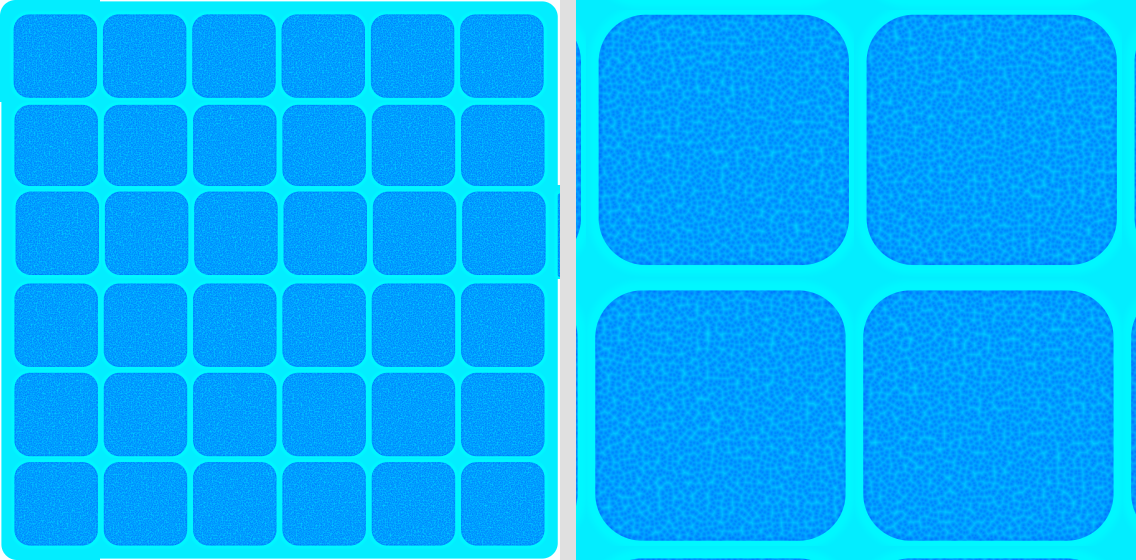
Left, the full canvas; right, a detail of the centre.
A WebGL 1 fragment shader for this pattern:

```glsl
precision highp float;
// Six by six grid of grainy blue rounded tiles in a bright cyan frame.

uniform vec2 u_resolution;

const float COUNT = 6.0;
const float PITCH = 0.1595;
const float FIRST_CENTER = 0.1003;
const float TILE_HALF = 0.0745;
const float TILE_RADIUS = 0.028;
const float FRAME_RADIUS = 0.028;
const float GRAIN_CELLS = 340.0;

const vec3 WHITE = vec3(0.98, 0.995, 1.0);
const vec3 CYAN = vec3(0.01, 0.93, 1.0);
const vec3 CYAN_GLOW = vec3(0.0, 0.97, 1.0);
const vec3 BLUE = vec3(0.0, 0.635, 1.0);

vec2 hash2(vec2 cell) {
  vec3 q = fract(cell.xyx * vec3(0.1031, 0.1030, 0.0973));
  q += dot(q, q.yzx + 33.33);
  return fract((q.xx + q.yz) * q.zy);
}

// Distance to the nearest scattered point, in cell units.
float cellular(vec2 p) {
  vec2 cell = floor(p);
  vec2 local = fract(p);
  float nearest = 2.0;
  for (int y = -1; y <= 1; y++) {
    for (int x = -1; x <= 1; x++) {
      vec2 offset = vec2(float(x), float(y));
      vec2 point = offset + hash2(cell + offset);
      nearest = min(nearest, length(point - local));
    }
  }
  return nearest;
}

float roundedBox(vec2 p, vec2 halfSize, float radius) {
  vec2 q = abs(p) - halfSize + radius;
  return length(max(q, 0.0)) + min(max(q.x, q.y), 0.0) - radius;
}

float coverage(float distance, float pixel) {
  return clamp(0.5 - distance / pixel, 0.0, 1.0);
}

// 1 when the value equals the given row index, else 0.
float isRow(float row, float index) {
  return 1.0 - step(0.5, abs(row - index));
}

// Tile distance with small misalignments in the upper rows.
float tileGrid(vec2 p) {
  vec2 id = floor((p - FIRST_CENTER) / PITCH + vec2(0.5, 0.485));
  id = clamp(id, 0.0, COUNT - 1.0);
  float third = isRow(id.y, 3.0);
  float fourth = isRow(id.y, 4.0);
  float top = isRow(id.y, 5.0);
  vec2 shift = vec2(0.002 * third - 0.0015 * top,
                    0.0046 * third + 0.002 * (fourth + top));
  vec2 halfSize = vec2(TILE_HALF, TILE_HALF - 0.002 * fourth);
  vec2 center = FIRST_CENTER + id * PITCH + shift;
  return roundedBox(p - center, halfSize, TILE_RADIUS);
}

// Frame outline, stepped outward beside the first column and two rows.
float frame(vec2 p) {
  float firstColumn = 1.0 - step(0.178, p.x);
  float topRow = step(0.818, p.y);
  float bulge = step(0.502, p.y) * (1.0 - step(0.669, p.y));
  vec2 low = vec2(0.0025 * (1.0 - topRow), 0.0025 * (1.0 - firstColumn));
  vec2 high = vec2(0.996 + 0.006 * bulge, 0.9975 + 0.0025 * firstColumn);
  return roundedBox(p - 0.5 * (low + high), 0.5 * (high - low), FRAME_RADIUS);
}

// Edge of a further tile that peeks in at the right border.
float rightSliver(vec2 p) {
  return roundedBox(p - vec2(1.0705, 0.580), vec2(TILE_HALF), 0.004);
}

vec3 tileColor(vec2 p, float distance) {
  float grain = cellular(p * GRAIN_CELLS) - 0.47;
  float rim = smoothstep(-0.004, 0.0, distance);
  return BLUE + vec3(0.0, 0.26 * grain - 0.07 * rim, 0.0);
}

void main() {
  vec2 p = gl_FragCoord.xy / u_resolution;
  float pixel = 1.0 / min(u_resolution.x, u_resolution.y);
  float tile = min(tileGrid(p), rightSliver(p));

  vec3 cyan = mix(CYAN_GLOW, CYAN, smoothstep(0.002, 0.009, tile));
  vec3 color = mix(WHITE, cyan, coverage(frame(p), pixel));
  color = mix(color, tileColor(p, tile), coverage(tile, pixel));
  gl_FragColor = vec4(color, 1.0);
}
```
